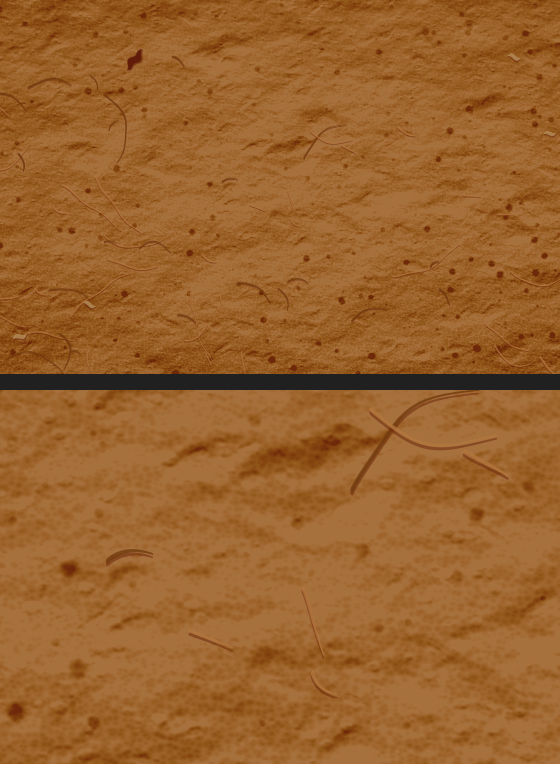
Top: the whole. Bottom: its middle third, enlarged.
Give the GLSL for this texture, as a Shadertoy shader.

```glsl
const vec3 SHADOW = vec3(.43, .16, .04);
const vec3 UMBER = vec3(.52, .27, .06);
const vec3 OCHRE = vec3(.57, .34, .10);
const vec3 SAND = vec3(.62, .39, .17);
const vec3 PALE_SAND = vec3(.655, .445, .245);
const vec3 STRAW = vec3(.70, .46, .24);
const vec3 DRY_LEAF = vec3(.70, .54, .34);
const vec3 RED_LEAF = vec3(.36, .09, .03);

vec2 hash2(vec2 p) {
    vec3 q = fract(p.xyx * vec3(.1031, .1030, .0973));
    q += dot(q, q.yzx + 33.33);
    return fract((q.xx + q.yz) * q.zy);
}

mat2 rotation(float angle) {
    float c = cos(angle), s = sin(angle);
    return mat2(c, -s, s, c);
}

// Distance to the nearest random cell point
float cellular(vec2 p) {
    vec2 base = floor(p);
    float nearest = 2.;
    for (int y = -1; y <= 1; y++)
    for (int x = -1; x <= 1; x++) {
        vec2 cell = base + vec2(x, y);
        nearest = min(nearest, length(p - cell - hash2(cell)));
    }
    return nearest;
}

// Soft round mounds of mixed size, one per occupied cell
float mounds(vec2 p, float scale, float density, float seed) {
    p *= scale;
    vec2 base = floor(p);
    float top = 0.;
    for (int y = -1; y <= 1; y++)
    for (int x = -1; x <= 1; x++) {
        vec2 cell = base + vec2(x, y);
        vec2 kind = hash2(cell + seed + 57.);
        float radius = mix(.13, .46, kind.y * kind.y);
        float d = length(p - cell - hash2(cell + seed)) / radius;
        top = max(top, step(kind.x, density) * radius * (1. - smoothstep(.35, 1., d)));
    }
    return top / scale;
}

// Layered, mutually bent sines
float swells(vec2 p) {
    float sum = 0., freq = 9.;
    for (int i = 0; i < 6; i++) {
        p = rotation(.9) * p + .17;
        vec2 a = freq * p;
        sum += sin(a.x + 1.5 * sin(a.y + float(i))) * sin(.7 * a.y + 1.3 * sin(.6 * a.x)) / freq;
        freq *= 1.85;
    }
    return sum;
}

// Trodden ground: swells, footprints, dents and pebbles
float groundHeight(vec2 p) {
    p.y *= 1.5;
    vec2 bent = p + .016 * sin(p.yx * vec2(31., 27.)) + .006 * sin(p.yx * vec2(83., 97.) + 2.);
    return .24 * swells(p)
        - .40 * mounds(bent, 5., .55, 11.)
        - .38 * mounds(bent, 13., .4, 23.)
        - .32 * mounds(bent, 32., .35, 37.)
        + .50 * mounds(p, 46., .3, 41.);
}

vec3 sandRamp(float tone) {
    vec3 c = mix(SHADOW, UMBER, smoothstep(-2.8, -1.5, tone));
    c = mix(c, OCHRE, smoothstep(-1.6, -.6, tone));
    c = mix(c, SAND, smoothstep(-.8, .2, tone));
    return mix(c, PALE_SAND, smoothstep(0., 1.2, tone));
}

float coverage(float d, float pixel) {
    return 1. - smoothstep(-.6 * pixel, .8 * pixel, d);
}

// Bent, tapering stalk
float twigDistance(vec2 p, float reach, float bend, float width) {
    p.y -= bend * (p.x * p.x / reach - .3 * reach) + .003 * sin(p.x * 55. + bend * 20.);
    float along = clamp(p.x, -reach, reach);
    return length(p - vec2(along, 0.)) - width * (1. - .4 * along / reach);
}

float leafDistance(vec2 p, float reach, float width) {
    float t = clamp(p.x / reach, -1., 1.);
    return max(abs(p.y) - width * (1. - t * t), abs(p.x) - reach);
}

void mainImage(out vec4 fragColor, in vec2 fragCoord) {
    vec2 p = fragCoord / iResolution.y;
    float aspect = iResolution.x / iResolution.y, pixel = 1. / iResolution.y;

    // Light falls from the far side
    vec2 toLight = vec2(-.0005, .0015);
    float slope = (groundHeight(p - toLight) - groundHeight(p + toLight)) / (2. * toLight.y);
    vec2 fromCentre = (p - vec2(.53 * aspect, .52)) * vec2(1., 2.);
    float sharpness = mix(1.1, .6, p.y);
    float tone = .65 - 1.1 * dot(fromCentre, fromCentre) + .9 * slope;
    tone += sharpness * 1.5 * (cellular(p * vec2(150., 190.)) - .46);
    tone -= sharpness * 260. * mounds(p, 34., .16, 71.);
    vec3 color = sandRamp(tone);

    // Twigs, densest at the near left
    for (int i = 0; i < 54; i++) {
        vec2 place = hash2(vec2(i, 3)), form = hash2(vec2(i, 17)), kind = hash2(vec2(i, 29));
        vec2 centre = vec2(aspect * pow(place.x, 1.25), .85 * pow(place.y, 1.3));
        float reach = mix(.012, .1, form.x * form.x);
        mat2 turn = rotation(mix(-1.5, .7, form.y));
        float bend = kind.x - .5, width = mix(.0009, .0019, kind.y);
        vec2 q = p - centre;
        float shade = coverage(twigDistance(turn * (q + vec2(0., .003)), reach, bend, width), pixel);
        float body = coverage(twigDistance(turn * q, reach, bend, width), pixel);
        color = mix(color, SHADOW, .55 * shade);
        color = mix(color, mix(UMBER * .85, STRAW, step(.35, kind.x)), .8 * body);
    }

    // Fallen leaves, the first one dark red
    for (int i = 0; i < 5; i++) {
        vec2 form = hash2(vec2(i, 83));
        vec2 centre = i == 0 ? vec2(.24 * aspect, .84) : hash2(vec2(i, 61)) * vec2(aspect, .9);
        vec2 q = rotation(mix(-.3, 1.4, form.x)) * (p - centre);
        q.y += .004 * sin(q.x * 160.);
        float size = i == 0 ? .034 : mix(.014, .022, form.y);
        float shade = coverage(leafDistance(q + vec2(-.001, .004), size, size * .34), pixel);
        float body = coverage(leafDistance(q, size, size * .32), pixel);
        color = mix(color, SHADOW, .6 * shade);
        color = mix(color, i == 0 ? RED_LEAF : DRY_LEAF, .85 * body);
    }
    fragColor = vec4(color, 1.);
}
```
